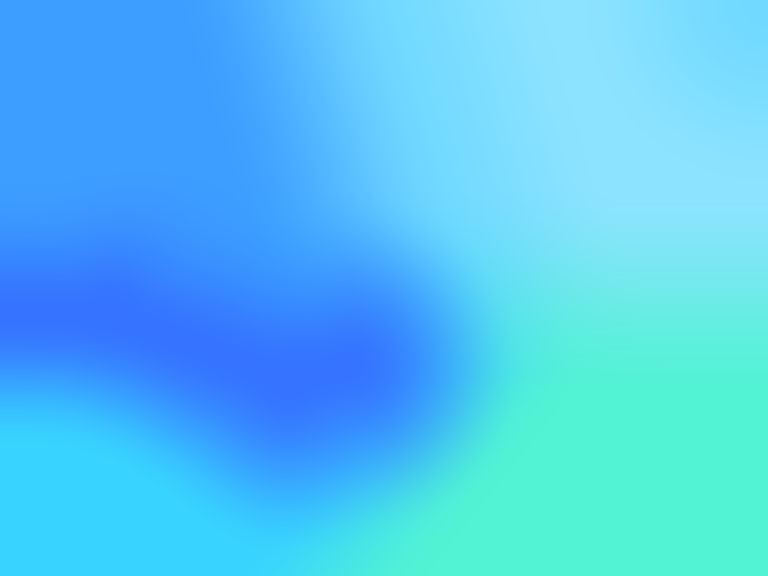
Write a WebGL 2 fragment shader that draws this background.

```glsl
#version 300 es
precision highp float;
// Soft mesh gradient: azure and pale sky over cyan and mint, crossed by an indigo glow.

uniform vec2 u_resolution;
out vec4 outColor;

const vec3 AZURE  = vec3(0.24, 0.62, 1.00);
const vec3 SKY    = vec3(0.44, 0.85, 1.00);
const vec3 PALE   = vec3(0.55, 0.89, 1.00);
const vec3 CYAN   = vec3(0.22, 0.83, 1.00);
const vec3 MINT   = vec3(0.32, 0.95, 0.83);
const vec3 INDIGO = vec3(0.21, 0.45, 1.00);

// Distance from p to the segment a-b
float segmentDistance(vec2 p, vec2 a, vec2 b) {
    vec2 ab = b - a;
    float t = clamp(dot(p - a, ab) / dot(ab, ab), 0.0, 1.0);
    return length(p - a - ab * t);
}

// Minimum of two distances with a rounded joint of size k
float smoothMin(float a, float b, float k) {
    float h = max(k - abs(a - b), 0.0) / k;
    return min(a, b) - 0.25 * h * h * k;
}

// Glow that is full at distance zero and gone at the given radius
float falloff(float d, float radius) {
    return 1.0 - smoothstep(0.0, radius, d);
}

// Upper field: azure to pale across a leaning edge, with a deeper corner
vec3 upperField(vec2 p, vec2 corner) {
    float x = p.x - 0.3 * (1.0 - p.y);
    vec3 color = mix(AZURE, SKY, smoothstep(0.30, 0.70, x));
    color = mix(color, PALE, smoothstep(0.62, 0.98, x));
    return mix(color, SKY, falloff(distance(p, corner), 0.36));
}

// Lower field: cyan to mint across a slanted edge
vec3 lowerField(vec2 p) {
    float edge = p.x - 0.57 - 0.8 * min(p.y, 0.35);
    return mix(CYAN, MINT, smoothstep(-0.18, 0.18, edge));
}

// Bent indigo band that widens to the right
float indigoBand(vec2 p) {
    vec2 bend = vec2(0.19, 0.455);
    vec2 heart = vec2(0.50, 0.34);
    float d = segmentDistance(p, vec2(-0.20, 0.46), bend);
    d = smoothMin(d, segmentDistance(p, bend, heart), 0.04);
    d = smoothMin(d, segmentDistance(p, heart, vec2(0.61, 0.365)), 0.04);
    float radius = mix(0.24, 0.31, smoothstep(0.10, 0.50, p.x));
    return falloff(max(d, 0.0), radius);
}

void main() {
    // Units of canvas height, origin at the lower left
    vec2 p = gl_FragCoord.xy / u_resolution.y;
    vec2 corner = vec2(u_resolution.x / u_resolution.y, 1.0);

    float ground = 1.0 - smoothstep(0.29, 0.69, p.y);
    vec3 color = mix(upperField(p, corner), lowerField(p), ground);
    color = mix(color, INDIGO, indigoBand(p));
    outColor = vec4(color, 1.0);
}
```
